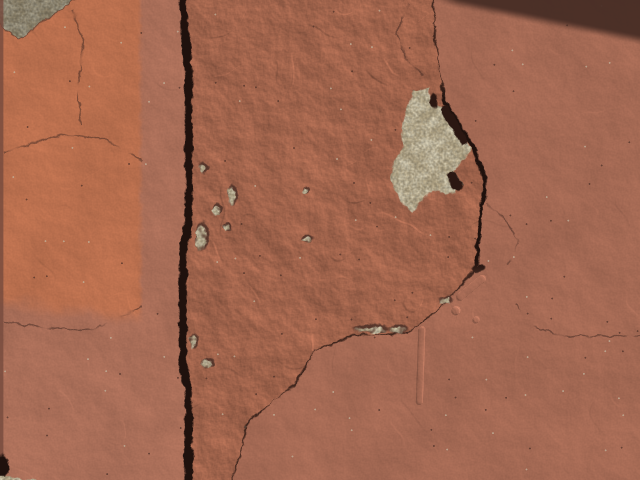
Write a WebGL 2 fragment shader that draws this texture.

```glsl
#version 300 es
precision highp float;
uniform vec2 u_resolution;
out vec4 fragColor;

// Lengths are percent of the canvas height
const vec3 ROUGH = vec3(.625, .388, .295);
const vec3 SMOOTH = vec3(.642, .412, .328);
const vec3 ORANGE = vec3(.725, .435, .305);
const vec3 PINK = vec3(.662, .43, .345);
const vec3 PLASTER = vec3(.63, .58, .47);
const vec3 PALE = vec3(.77, .74, .65);
const vec3 CRACK = vec3(.12, .065, .05);
const vec3 SHADOW = vec3(.27, .17, .14);
const vec2 LIGHT = vec2(.25, .27);
const float JITTER = 1.1;

// Outline of the rough coat, open to the left
const vec2 RIM[17] = vec2[](vec2(90,109), vec2(90.6,91.3), vec2(92.7,78.8), vec2(98.6,69.4),
  vec2(101.2,62.2), vec2(100,54), vec2(99.3,44.1), vec2(91.5,35.8), vec2(85.1,30.6),
  vec2(73.8,30.2), vec2(65.6,27.1), vec2(61.6,20.1), vec2(51.4,11.8), vec2(50.3,6.3),
  vec2(45,-9), vec2(-99,-9), vec2(-99,109));
const vec2 PATCH[17] = vec2[](vec2(86.3,81.2), vec2(89.4,81.6), vec2(89.8,78.3), vec2(92.9,77.4),
  vec2(94.6,73.1), vec2(98.3,69.1), vec2(94.6,64.4), vec2(96.5,61.5), vec2(94.6,59.7),
  vec2(89.4,60.1), vec2(85.8,55.7), vec2(83,58.7), vec2(81.4,62.7), vec2(81.9,66.1),
  vec2(84,69.6), vec2(83.7,74), vec2(85.1,78.3));
// Hairlines, four points each
const vec2 HAIR[24] = vec2[](vec2(15,98), vec2(17.4,91), vec2(16,81), vec2(17,74),
  vec2(1,68.4), vec2(13,72), vec2(22,71), vec2(29.5,66.5),
  vec2(101.6,57.5), vec2(105,54.5), vec2(108,50), vec2(106,45),
  vec2(107.6,36.6), vec2(111,32), vec2(117,30), vec2(134,30),
  vec2(85,99), vec2(82.5,93), vec2(85,87), vec2(88,84.4),
  vec2(1,33), vec2(10,31.6), vec2(19,31.2), vec2(29.5,36));
// Chips: centre and radii
const vec4 CHIPS[12] = vec4[](vec4(42.2,64.9,.8,1), vec4(48.3,59.2,.9,1.9), vec4(45.1,56.2,1,1),
  vec4(41.9,50.5,1.3,2.7), vec4(47.2,52.4,.7,.8), vec4(63.5,60.2,.7,.8),
  vec4(63.9,50,1,.5), vec4(40.2,28.8,.8,1.4), vec4(43,24.1,1.2,.9),
  vec4(92.8,37.3,1.2,.7), vec4(77.1,31.3,3.4,.7), vec4(82.9,31.2,1.8,.8));

float hash(vec2 c) {
  vec3 h = fract(c.xyx * vec3(.1031, .103, .0973));
  h += dot(h, h.yzx + 33.33);
  return fract((h.x + h.y) * h.z);
}
float corner(vec2 c, vec2 f, vec2 o) {
  float a = 6.2832 * hash(c + o);
  return dot(vec2(cos(a), sin(a)), f - o);
}
float noise(vec2 p) {
  vec2 c = floor(p), f = p - c, u = f * f * f * (f * (f * 6. - 15.) + 10.);
  return mix(mix(corner(c, f, vec2(0)), corner(c, f, vec2(1, 0)), u.x),
    mix(corner(c, f, vec2(0, 1)), corner(c, f, vec2(1)), u.x), u.y);
}
float fbm(vec2 p) {
  float sum = 0., amp = .5;
  for (int i = 0; i < 5; i++, amp *= .5) { sum += amp * noise(p); p = p * 2.03 + 17.3; }
  return sum;
}
float segment(vec2 p, vec2 a, vec2 b) {
  vec2 ab = b - a;
  return length(p - a - ab * clamp(dot(p - a, ab) / dot(ab, ab), 0., 1.));
}
float outline(vec2 p, vec2 s[17]) {
  float d = 1e3, side = 1.;
  for (int i = 0, j = 16; i < 17; j = i++) {
    vec2 a = s[i], b = s[j];
    d = min(d, segment(p, a, b));
    if ((a.y > p.y) != (b.y > p.y) && p.x < mix(a.x, b.x, (p.y - a.y) / (b.y - a.y))) side = -side;
  }
  return d * side;
}
float ellipse(vec2 p, vec4 e) { return (length((p - e.xy) / e.zw) - 1.) * min(e.z, e.w); }
float chips(vec2 p) {
  float d = 1e3;
  for (int i = 0; i < 12; i++) d = min(d, ellipse(p, CHIPS[i]));
  return d;
}
float hairlines(vec2 p) {
  float d = 1e3;
  for (int i = 0; i < 23; i++) if (i % 4 != 3) d = min(d, segment(p, HAIR[i], HAIR[i + 1]));
  return d;
}
float dome(float d, float r) { return .35 * sqrt(max(0., r * r - d * d)); }
float coat(vec2 p, float relief) {
  float flakes = smoothstep(0., .05, noise(p * .13 + 3.)) * smoothstep(.05, .4, noise(p * .1 + 7.));
  float drips = dome(segment(p, vec2(88, 31.4), vec2(87.5, 16.5)), .7)
    + dome(length(p - vec2(95.1, 35.4)), .9) + dome(length(p - vec2(99.3, 33.5)), .7)
    + dome(segment(p, vec2(96, 38.3), vec2(100.5, 42)), .8);
  return relief * (fbm(p * .16) + .14 * flakes) + drips;
}

void main() {
  vec2 p = gl_FragCoord.xy / u_resolution.xy * vec2(400. / 3., 100);
  float px = 100. / u_resolution.y;
  vec2 q = p + JITTER * vec2(fbm(p * .5), fbm(p * .5 + 40.));
  float rim = outline(q, RIM), blotch = fbm(p * .07), grain = noise(p * 2.3);
  float bend = smoothstep(47., 55., q.y) + 1. - smoothstep(17., 25., q.y);
  float gap = q.x - 38.1 - 1.2 * bend + 1.1 * smoothstep(82., 100., q.y);

  // Paint coats
  float rough = smoothstep(.4, -.4, rim) * step(0., gap);
  float orange = smoothstep(30., 28.6, q.x) * smoothstep(33., 38., p.y + 8. * blotch);
  vec3 col = mix(SMOOTH, mix(PINK, ORANGE, orange), step(gap, 0.));
  col = mix(col, ROUGH, rough);
  float relief = mix(.4, 1.25, rough);
  col *= 1. + .12 * blotch + .04 * grain + coat(p, relief) - coat(p + LIGHT, relief);

  // Flecks
  vec2 cell = floor(p / 4.);
  float pick = hash(cell + 31.);
  float fleck = length(p - cell * 4. - .8 - 2.4 * vec2(hash(cell), hash(cell + 9.)));
  col = mix(col, pick > .9 ? PALE : SHADOW, .65 * smoothstep(.3, .08, fleck) * step(.8, pick));

  // Hairlines and rim crack
  col = mix(col, SHADOW, .55 * smoothstep(.12 + px, 0., hairlines(q)) * smoothstep(-.3, .1, noise(p * .25)));
  float open = smoothstep(42.5, 46., p.y) * smoothstep(84., 78., p.y);
  float width = mix(.13 + .3 * noise(p * .2), .38 + .25 * noise(p * .3), open);
  float split = min(abs(rim) - width, ellipse(q, vec4(99.6, 44.1, 1.3, .8)));
  col = mix(col, CRACK, smoothstep(px, -px, split) * mix(.75, 1., open));

  // Bare plaster, shaded under its lip
  float stone = smoothstep(-.35, .45, fbm(p * .35 + 5.) + .3 * grain);
  vec3 plaster = mix(PLASTER, PALE, stone) * (1. + .25 * noise(p * 1.6));
  float lip = min(segment(q, vec2(92.7, 77.2), vec2(96.6, 70.6)) - .9,
    min(segment(q, vec2(94.2, 63.2), vec2(95.4, 61.2)) - 1.1, ellipse(q, vec4(90.4, 79, .8, 1.7))));
  float chip = chips(q + .5 * vec2(noise(p * .9), noise(p * .9 + 20.)));
  float flake = max(91.8 + (q.x - 3.8) * .71, 95. - q.x * .85) - q.y;
  col = mix(col, plaster, smoothstep(px, -px, outline(q, PATCH)));
  col = mix(col, CRACK * 1.4, smoothstep(px, -px, lip));
  col = mix(col, SHADOW, .8 * smoothstep(.3, -.1, chips(q - LIGHT)));
  col = mix(col, plaster, smoothstep(px, -px, chip + .15) * smoothstep(-.75, 0., noise(p * .7)));
  col = mix(col, SHADOW, .7 * smoothstep(.4, 0., abs(flake)));
  col = mix(col, plaster * .77, smoothstep(px, -px, flake));

  // Tall gap, left border and lower corner
  col = mix(col, CRACK, smoothstep(px, -px, abs(gap) - .82 - .4 * noise(vec2(3, q.y * .15))));
  col = mix(col, SHADOW * 1.7, .8 * smoothstep(.9, .5, p.x));
  col = mix(col, CRACK, smoothstep(px, -px, ellipse(q, vec4(.4, 2.7, 1.5, 2.5))));
  col = mix(col, plaster, smoothstep(px, -px, q.y - .9 + .17 * max(q.x - 1., 0.)));

  // Cast shadow
  float shade = smoothstep(-1.2, 1.2, p.y - 100. + .2 * (p.x - 91.5));
  col = mix(col, SHADOW, .93 * shade * smoothstep(89., 96., p.x));
  fragColor = vec4(col, 1);
}
```
